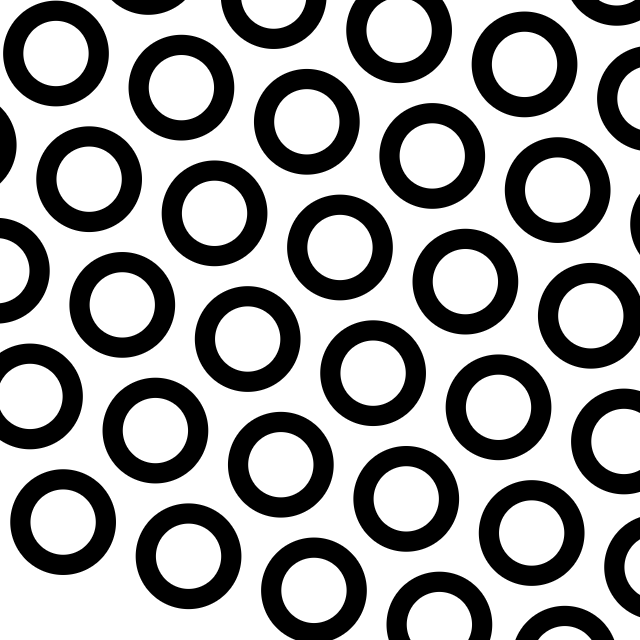
Write a WebGL 1 fragment shader that draws this pattern.

```glsl
precision highp float;

uniform vec2 u_resolution;

#define SPACING 0.2031
#define TILT_DEGREES 15.23
#define ANCHOR vec2(0.5312, 0.6133)
#define RING_RADIUS 0.0668
#define LINE_WIDTH 0.0316
#define LAST_ROW 3.0
#define INK vec3(0.0)
#define PAPER vec3(1.0)

const float ROW_HEIGHT = 0.8660254; // sin(60 degrees)

// Turn into the lattice frame: x along a row, y down across the rows
vec2 toLatticeFrame(vec2 uv) {
  vec2 p = vec2(uv.x - ANCHOR.x, ANCHOR.y - uv.y);
  float c = cos(radians(TILT_DEGREES));
  float s = sin(radians(TILT_DEGREES));
  return vec2(c * p.x + s * p.y, c * p.y - s * p.x);
}

// Column and row of the skewed 60 degree cell; each cell encloses one ring
vec2 cellIndex(vec2 q) {
  float row = q.y / (SPACING * ROW_HEIGHT);
  float column = q.x / SPACING - 0.5 * row;
  return floor(vec2(column, row) + 0.5);
}

vec2 cellCenter(vec2 cell) {
  return SPACING * vec2(cell.x + 0.5 * cell.y, ROW_HEIGHT * cell.y);
}

float ringDistance(vec2 p) {
  return abs(length(p) - RING_RADIUS) - 0.5 * LINE_WIDTH;
}

void main() {
  float shortSide = min(u_resolution.x, u_resolution.y);
  vec2 q = toLatticeFrame(gl_FragCoord.xy / shortSide);
  vec2 cell = cellIndex(q);

  // Edge smoothed over one pixel
  float d = ringDistance(q - cellCenter(cell));
  float coverage = clamp(0.5 - d * shortSide, 0.0, 1.0);

  // The lattice stops after its last row, leaving the lower corner bare
  coverage *= step(cell.y, LAST_ROW + 0.5);

  gl_FragColor = vec4(mix(PAPER, INK, coverage), 1.0);
}
```
